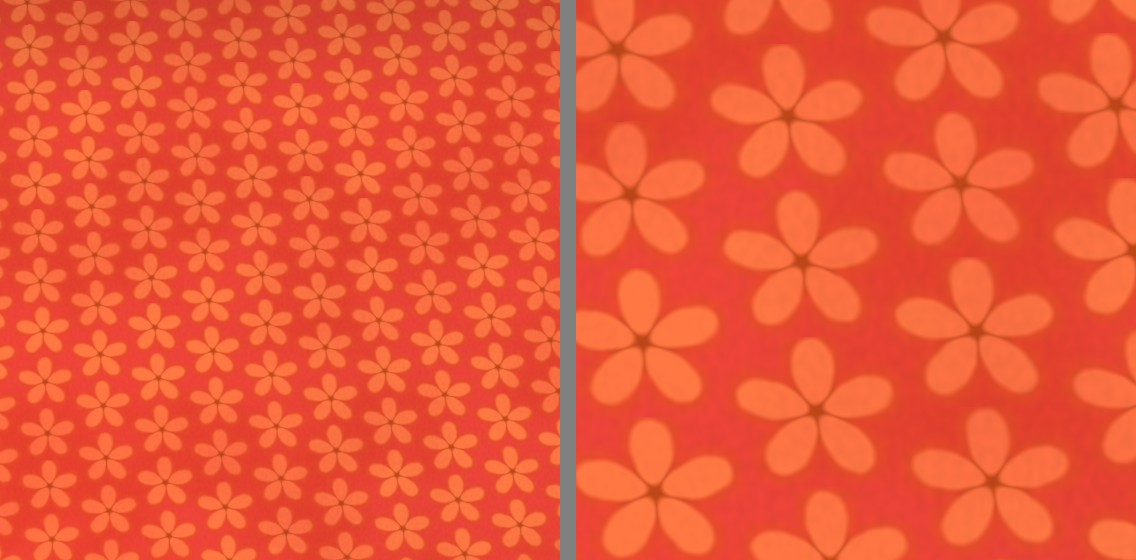
Left, the full canvas; right, a detail of the centre.
A Shadertoy shader for this pattern:

```glsl
const float SECTOR = 6.2831853 / 5.0;

float hash(vec2 p) {
    p = fract(p * vec2(0.1031, 0.1137));
    p += dot(p, p.yx + 33.33);
    return fract((p.x + p.y) * p.x * 17.0);
}

vec2 cornerGradient(vec2 cell) {
    float angle = 6.2831853 * hash(cell + 40.0);
    return vec2(cos(angle), sin(angle));
}

float gradientNoise(vec2 p) {
    vec2 cell = floor(p), f = fract(p);
    vec2 w = f * f * f * (f * (f * 6.0 - 15.0) + 10.0);
    vec2 e = vec2(0.0, 1.0);
    float low = mix(dot(cornerGradient(cell), f),
                    dot(cornerGradient(cell + e.yx), f - e.yx), w.x);
    float high = mix(dot(cornerGradient(cell + e.xy), f - e.xy),
                     dot(cornerGradient(cell + e.yy), f - e.yy), w.x);
    return mix(low, high, w.y);
}

// Lattice: x is the column, y the row counted downwards; spacing grows downwards.
float columnSpacing(float row) {
    return 0.0988 + 0.00112 * row;
}

vec2 latticeToCanvas(vec2 site) {
    return vec2(0.0729 + 0.00404 * site.y + site.x * columnSpacing(site.y),
                0.4974 + 0.00326 * site.x - site.y * (0.088 + 0.00083 * site.y));
}

vec2 canvasToLattice(vec2 uv) {
    vec2 site = vec2(0.0);
    for (int i = 0; i < 5; i++) {
        site.y = (0.4974 + 0.00326 * site.x - uv.y) / (0.088 + 0.00083 * site.y);
        site.x = (uv.x - 0.0729 - 0.00404 * site.y) / columnSpacing(site.y);
    }
    return site;
}

// Five tapered elliptical petals of unit length.
float flowerDistance(vec2 p) {
    float angle = atan(p.x, p.y);
    angle -= SECTOR * round(angle / SECTOR);
    vec2 q = length(p) * vec2(sin(angle), cos(angle));
    q.x /= mix(0.7, 1.1, clamp(q.y, 0.0, 1.0));
    q.y -= 0.55;
    vec2 radii = vec2(0.275, 0.45);
    float k = length(q / radii) + 1e-5;
    return k * (k - 1.0) / (length(q / (radii * radii)) + 1e-5);
}

void mainImage(out vec4 fragColor, in vec2 fragCoord) {
    vec2 uv = fragCoord / iResolution.y;
    vec2 wobble = 0.0011 * vec2(gradientNoise(uv * 75.0), gradientNoise(uv * 75.0 + 19.0));
    vec2 here = canvasToLattice(uv);

    // Nearest flower, with odd columns dropped by half a row.
    float petalDist = 1.0, coreDist = 1.0, tint = 0.0;
    for (int i = -1; i <= 1; i++) {
        float column = round(here.x) + float(i);
        float drop = 0.5 * mod(column, 2.0);
        vec2 site = vec2(column, round(here.y - drop) + drop);
        vec2 d = uv + wobble - latticeToCanvas(site);
        float lean = (0.00404 + 0.00112 * column) / 0.088;
        float random = hash(site * 2.0 + 30.0);
        float size = columnSpacing(site.y) * (0.472 + 0.016 * random);
        vec2 p = vec2(d.x + lean * d.y, (d.y - 0.033 * d.x) / 0.9) / size;
        float dist = flowerDistance(p) * size;
        if (dist < petalDist) {
            petalDist = dist;
            coreDist = length(p);
            tint = random;
        }
    }

    // Red cloth with cloudy dye and a faint weave.
    float cloud = gradientNoise(uv * 4.0) + 0.5 * gradientNoise(uv * 11.0 + 7.0);
    float grain = gradientNoise(uv * vec2(170.0, 130.0));
    vec3 color = mix(vec3(0.89, 0.25, 0.18), vec3(0.91, 0.26, 0.22),
                     smoothstep(-0.3, 0.3, cloud));

    // Brownish rim around the petals, darkest in the seams at the core.
    float rim = exp(-pow(max(petalDist, 0.0) / 0.0065, 2.0));
    color = mix(color, vec3(0.88, 0.30, 0.15), 0.85 * rim);
    color = mix(color, vec3(0.70, 0.27, 0.08), 0.8 * smoothstep(0.55, 0.15, coreDist));

    // Orange petals with soft printed edges.
    float soft = 0.0021 + 0.7 / iResolution.y;
    float petal = smoothstep(soft, -soft, petalDist);
    vec3 orange = mix(vec3(0.98, 0.41, 0.26), vec3(0.985, 0.46, 0.26),
                      clamp(0.3 + 0.5 * tint + cloud, 0.0, 1.0));
    color = mix(color, orange, petal);

    // Uneven light: a dim upper edge and a warmer lower left.
    color *= 1.0 + 0.035 * grain + 0.03 * cloud;
    color *= 1.0 - 0.09 * smoothstep(0.8, 1.02, uv.y + 0.05 * cloud);
    color.r += 0.03 * smoothstep(0.8, 0.0, length(uv));
    fragColor = vec4(clamp(color, 0.0, 1.0), 1.0);
}
```
